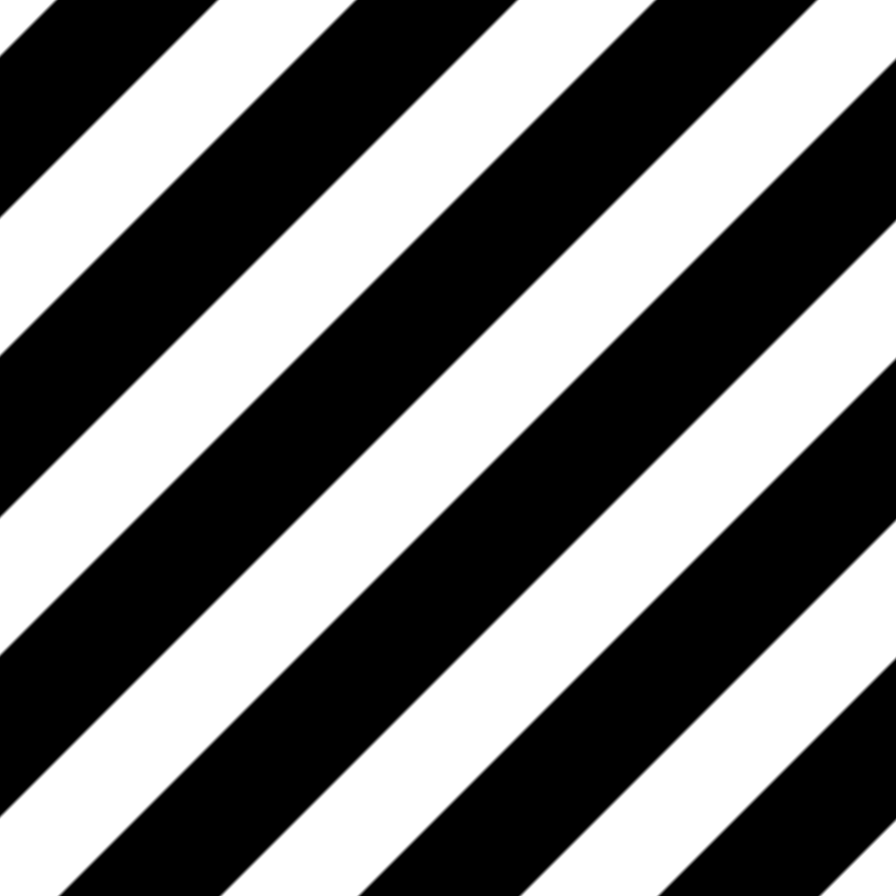
Give the GLSL for this pattern, as a WebGL 2 fragment shader.

```glsl
#version 300 es
precision highp float;
// Bold black diagonal stripes rising to the right on white.

uniform vec2 u_resolution;
out vec4 outColor;

const vec3 STRIPE_COLOR = vec3(0.0);
const vec3 GROUND_COLOR = vec3(1.0);

// Lengths are measured along a canvas side, with the side equal to 1.
const float STRIPE_PERIOD = 0.3344;
const float STRIPE_WIDTH = 0.1803;
const float FIRST_CENTER = 0.1529; // from the top left corner
const float EDGE_SOFTNESS = 0.0038; // half width of the blurred edge

// Signed distance to the nearest stripe edge, negative inside a stripe.
float stripeDistance(float along) {
    float cell = fract((along - FIRST_CENTER) / STRIPE_PERIOD + 0.5) - 0.5;
    return abs(cell) * STRIPE_PERIOD - 0.5 * STRIPE_WIDTH;
}

void main() {
    vec2 uv = gl_FragCoord.xy / u_resolution;

    // Constant along each 45 degree line, growing from the top left corner.
    float along = uv.x + 1.0 - uv.y;

    // Keep edges at least one pixel soft on small canvases.
    float pixel = 1.0 / min(u_resolution.x, u_resolution.y);
    float softness = max(EDGE_SOFTNESS, pixel);
    float ground = smoothstep(-softness, softness, stripeDistance(along));

    outColor = vec4(mix(STRIPE_COLOR, GROUND_COLOR, ground), 1.0);
}
```
